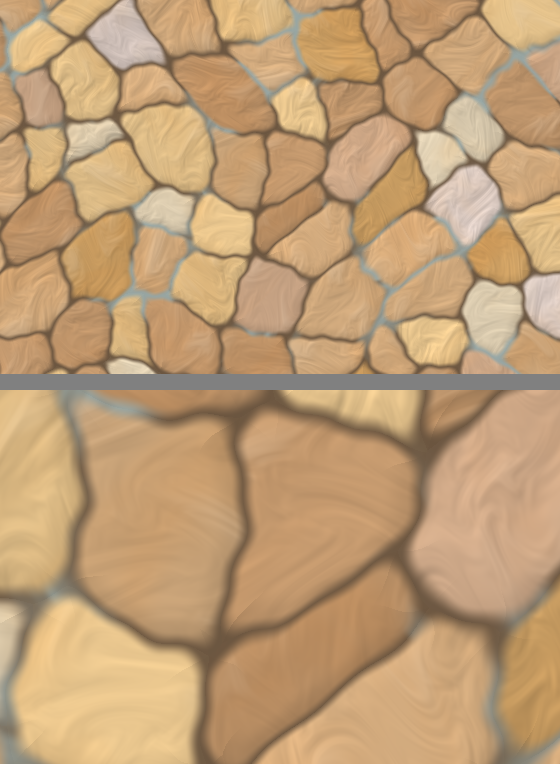
Top: the whole. Bottom: its middle third, enlarged.
This texture is drawn by a WebGL 2 fragment shader. Its source:

```glsl
#version 300 es
precision highp float;
// Soft-focus rubble wall: irregular sandstone blocks with thin brown and blue-grey joints.

uniform vec2 u_resolution;
out vec4 fragColor;

const float STONES_PER_HEIGHT = 6.1;
const vec2 LIGHT = vec2(-0.6, 0.8);

struct Stone {
    vec2 id;       // lattice cell of the block
    vec2 center;   // position of its seed
    vec2 outward;  // direction to the closest joint
    float edge;    // rounded distance to the joint
};

vec3 hash3(vec2 p) {
    vec3 q = fract(p.xyx * vec3(0.1031, 0.1030, 0.0973));
    q += dot(q, q.yxz + 33.33);
    return fract((q.xxy + q.yzz) * q.zyx);
}

mat2 rotation(float angle) {
    float c = cos(angle), s = sin(angle);
    return mat2(c, s, -s, c);
}

float smoothMin(float a, float b, float k) {
    float h = max(k - abs(a - b), 0.0) / k;
    return min(a, b) - h * h * k * 0.25;
}

// Seed offset in xy, size weight in z
vec3 seed(vec2 cell) {
    vec3 h = hash3(cell + 71.0);
    return vec3(0.5 + 0.86 * (h.xy - 0.5), 0.28 * h.z);
}

// Weighted cellular pattern: straight joints, mixed block sizes
Stone findStone(vec2 p, float rounding) {
    vec2 base = floor(p);
    Stone s = Stone(base, p, vec2(0.0), 8.0);
    float nearest = 1e3;
    for (int j = -2; j <= 2; j++)
    for (int i = -2; i <= 2; i++) {
        vec2 cell = base + vec2(i, j);
        vec3 k = seed(cell);
        vec2 r = cell + k.xy - p;
        float power = dot(r, r) - k.z;
        if (power < nearest) {
            nearest = power;
            s.id = cell;
            s.center = cell + k.xy;
        }
    }
    float closest = 8.0;
    for (int j = -2; j <= 2; j++)
    for (int i = -2; i <= 2; i++) {
        vec2 cell = s.id + vec2(i, j);
        if (i == 0 && j == 0) continue;
        vec3 k = seed(cell);
        vec2 r = cell + k.xy - p;
        vec2 across = cell + k.xy - s.center;
        float d = 0.5 * (dot(r, r) - k.z - nearest) / length(across);
        if (d < closest) {
            closest = d;
            s.outward = normalize(across);
        }
        s.edge = smoothMin(s.edge, d, rounding);
    }
    return s;
}

// Layered, folded sines for the chiselled surface
float relief(vec2 p) {
    float height = 0.0, amplitude = 0.5;
    mat2 turn = rotation(1.1) * 1.7;
    for (int i = 0; i < 5; i++) {
        p += 0.65 * sin(p.yx * 1.3 + vec2(0.4, 2.1));
        height += amplitude * sin(p.x) * cos(p.y * 0.8);
        p = turn * p + 1.9;
        amplitude *= 0.55;
    }
    return height;
}

vec3 stoneColor(float pick) {
    vec3 c = vec3(0.80, 0.65, 0.48);                       // tan
    c = mix(c, vec3(0.73, 0.57, 0.41), step(0.30, pick));  // brown
    c = mix(c, vec3(0.87, 0.74, 0.53), step(0.48, pick));  // golden
    c = mix(c, vec3(0.77, 0.63, 0.51), step(0.72, pick));  // rosy
    c = mix(c, vec3(0.78, 0.61, 0.38), step(0.83, pick));  // ochre
    c = mix(c, vec3(0.85, 0.79, 0.68), step(0.90, pick));  // ivory
    return mix(c, vec3(0.82, 0.76, 0.73), step(0.96, pick)); // mauve
}

void main() {
    vec2 p = gl_FragCoord.xy / u_resolution.y * STONES_PER_HEIGHT;

    // Bend the lattice broadly, then waver the joints slightly
    vec2 q = p + 0.28 * sin(p.yx * 1.15 + vec2(0.7, 2.6));
    q += 0.028 * sin(q.yx * 8.0 + vec2(1.0, 4.0)) + 0.012 * sin(q.yx * 19.0);
    Stone stone = findStone(q, 0.13);
    vec3 trait = hash3(stone.id + 13.0);

    // Stone face: own grain direction, roughness and weathering
    mat2 grain = rotation(trait.y * 6.283);
    vec2 stretch = vec2(3.2, 5.2);
    vec2 shift = trait.zx * 40.0;
    float height = relief(stretch * (grain * p) + shift);
    float toward = relief(stretch * (grain * (p + 0.045 * LIGHT)) + shift);
    float roughness = mix(0.13, 0.36, trait.z);
    float shade = clamp((height - toward) * roughness, -0.14, 0.10);
    float rim = 1.0 - smoothstep(0.04, 0.20, stone.edge);
    shade += 0.07 * rim * dot(stone.outward, LIGHT) - 0.03 * rim;
    vec3 color = stoneColor(trait.x) * (0.97 + 0.09 * trait.y + shade);
    float stain = smoothstep(-0.3, 0.8, relief(p * 1.8 + shift.yx));
    color = mix(color, color * vec3(1.02, 0.95, 0.85), 0.6 * stain);
    color = mix(color, vec3(0.88, 0.81, 0.72), 0.22 * smoothstep(0.1, 0.8, height));

    // Blurred joints: brown shadow with patches of blue-grey mortar
    float patches = relief(p * 1.4 + 5.0);
    float width = 0.075 + 0.02 * patches;
    float joint = 1.0 - smoothstep(-0.015, width, stone.edge);
    float blue = smoothstep(0.0, 0.45, patches);
    vec3 mortar = mix(vec3(0.40, 0.32, 0.24), vec3(0.58, 0.65, 0.65), blue);
    color = mix(color, mortar, joint * 0.92);

    fragColor = vec4(clamp(color, 0.0, 1.0), 1.0);
}
```
